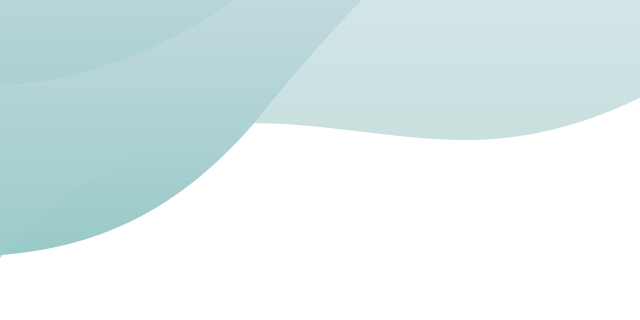
Reproduce this background procedurally as a WebGL 2 fragment shader.

```glsl
#version 300 es
precision highp float;

uniform vec2 u_resolution;
out vec4 fragColor;

// Each edge gives its depth below the top of the canvas at x.
float paleEdge(float x) {
    if (x < 0.794) {
        float rise = 1.0 - x / 0.794;
        return 0.385 + 0.422 * rise * rise;
    }
    float past = max(x - 1.458, 0.0);
    return 0.385 + 0.0525 * smoothstep(0.794, 1.458, x) - 0.45 * past * past;
}

float tealEdge(float x) {
    if (x < 0.794) return 0.797 - x * (0.0806 + x * (0.305 + 0.311 * x));
    float t = x - 0.794;
    return 0.385 - t * (1.25 - 0.31 * t);
}

float innerEdge(float x) {
    return 0.266 - x * (0.03 + 0.4555 * x);
}

// Coverage above an edge, smoothed across its slope.
float above(float edge, float depth) {
    float d = edge - depth;
    float width = max(length(vec2(dFdx(d), dFdy(d))), 1e-5);
    return clamp(0.5 + d / width, 0.0, 1.0);
}

void main() {
    vec2 p = gl_FragCoord.xy / u_resolution.y;
    float depth = 1.0 - p.y;

    float pale = above(paleEdge(p.x), depth);
    float teal = above(tealEdge(p.x), depth);
    float inner = above(innerEdge(p.x), depth);

    // Vertical gradient of each wave
    vec3 paleColor = mix(vec3(0.824, 0.896, 0.907), vec3(0.788, 0.878, 0.873), depth / 0.44);
    vec3 tealColor = mix(vec3(0.757, 0.852, 0.873), vec3(0.614, 0.798, 0.790), depth / 0.78);
    vec3 innerColor = mix(vec3(0.714, 0.836, 0.849), vec3(0.672, 0.820, 0.824), depth / 0.266);

    // The pale wave shows faintly through the teal one
    tealColor -= vec3(0.012, 0.006, 0.008) * (1.0 - pale) * smoothstep(0.4, 0.65, depth);

    vec3 color = mix(vec3(1.0), paleColor, pale);
    color = mix(color, tealColor, teal);
    color = mix(color, innerColor, inner);
    fragColor = vec4(color, 1.0);
}
```
